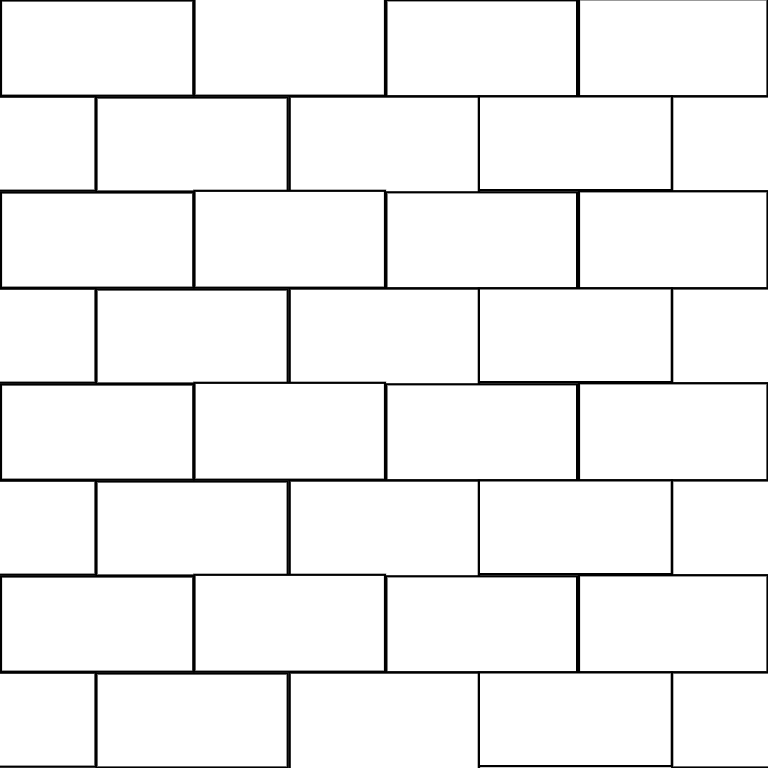
Reproduce this pattern procedurally as a WebGL 2 fragment shader.

```glsl
#version 300 es
precision highp float;

uniform vec2 u_resolution;
out vec4 fragColor;

const int ROWS = 8;
const int COLUMNS = 4;
const float UNIT = 1.0 / 768.0;      // grid step for widths and nudges
const float LINE_WIDTH = 2.2 * UNIT;
const vec3 FILL_COLOR = vec3(1.0);
const vec3 LINE_COLOR = vec3(0.0);

// Edge nudges per brick: left, top, right, bottom.
// Four for an aligned course, then five for a staggered one.
const vec4 NUDGES[9] = vec4[9](
    vec4(1.0, 0.5, 1.3, -0.3),
    vec4(2.5, -1.2, 1.0, -0.3),
    vec4(2.4, 0.3, 1.1, 0.3),
    vec4(3.0, -0.7, -0.5, 0.3),
    vec4(0.0, 0.7, -0.5, -1.3),
    vec4(0.5, 1.5, -0.3, -0.5),
    vec4(1.7, 0.6, -1.0, 2.0),
    vec4(-1.1, 0.4, -0.2, -1.9),
    vec4(0.2, 0.5, 0.0, -0.5)
);

// Square-cornered distance to a rectangle, negative inside.
float rectDistance(vec2 p, vec4 edges) {
    vec2 outside = max(edges.xy - p, p - edges.zw);
    return max(outside.x, outside.y);
}

float coverage(float distance, float pixel) {
    return clamp(0.5 - distance / pixel, 0.0, 1.0);
}

// Nudged left, top, right and bottom of one brick.
vec4 brickEdges(int row, int column) {
    int stagger = row % 2;
    vec2 size = 1.0 / vec2(COLUMNS, ROWS);
    vec2 corner = vec2(float(column) - 0.5 * float(stagger), float(row)) * size;
    return vec4(corner, corner + size) + NUDGES[column + COLUMNS * stagger] * UNIT;
}

// Paints an outlined brick over what lies beneath it.
vec3 paintBrick(vec3 below, vec2 p, vec4 edges, float width, float pixel) {
    float d = rectDistance(p, edges);
    vec3 outlined = mix(below, LINE_COLOR, coverage(d - 0.5 * width, pixel));
    return mix(outlined, FILL_COLOR, coverage(d + 0.5 * width, pixel));
}

void main() {
    vec2 p = gl_FragCoord.xy / u_resolution;
    p.y = 1.0 - p.y;                 // courses are laid from the top
    float pixel = 1.0 / min(u_resolution.x, u_resolution.y);
    int nearest = int(floor(p.y * float(ROWS)));

    // Lower courses overlap the ones above them.
    vec3 color = FILL_COLOR;
    for (int row = max(nearest - 1, 0); row <= min(nearest + 1, ROWS - 1); row++) {
        int count = COLUMNS + row % 2;
        for (int column = 0; column < count; column++) {
            color = paintBrick(color, p, brickEdges(row, column), LINE_WIDTH, pixel);
        }
    }
    fragColor = vec4(color, 1.0);
}
```
